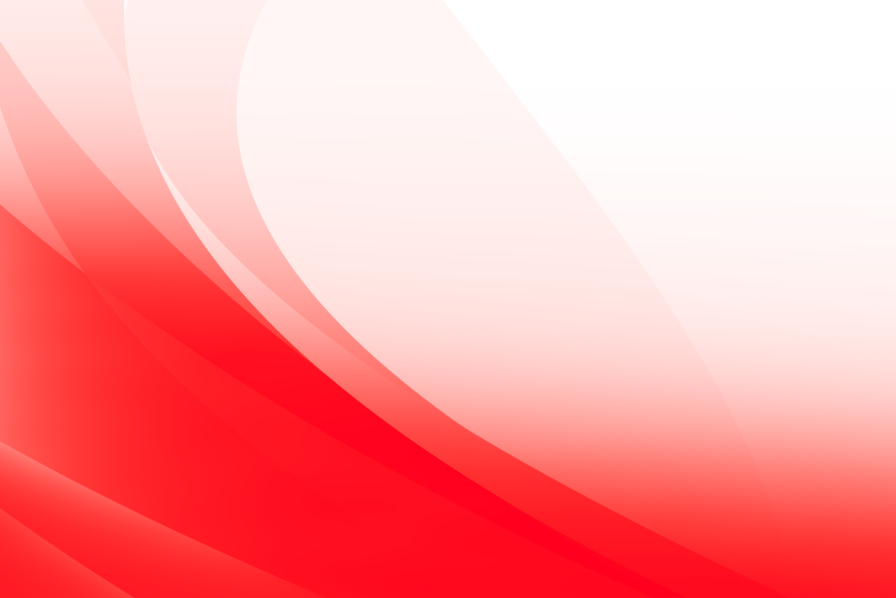
Reproduce this background procedurally as a Shadertoy shader.

```glsl
#define GRAIN_AMOUNT 0.018
#define GRAIN_SCALE vec2(5.0, 16.0)
#define DEEP_BLUE 0.12
#define VEIL_TINT 0.035
#define FOLD_LIFT 0.09
#define BODY_GLOW 0.36
#define RIBBON_GLOW 0.42

vec2 hashGradient(vec2 cell) {
    vec2 h = vec2(dot(cell, vec2(127.1, 311.7)), dot(cell, vec2(269.5, 183.3)));
    return 2.0 * fract(sin(h) * 43758.5) - 1.0;
}

float gradientNoise(vec2 p) {
    vec2 i = floor(p), f = fract(p);
    vec2 s = f * f * (3.0 - 2.0 * f);
    vec2 e = vec2(0.0, 1.0);
    float low = mix(dot(hashGradient(i), f),
                    dot(hashGradient(i + e.yx), f - e.yx), s.x);
    float high = mix(dot(hashGradient(i + e.xy), f - e.xy),
                     dot(hashGradient(i + e.yy), f - e.yy), s.x);
    return mix(low, high, s.y);
}

// Horizontal place of a cubic edge at a given depth below the top
float edgeAt(float depth, vec4 k) {
    return k.x + depth * (k.y + depth * (k.z + depth * k.w));
}

// Smooth coverage of the area left of an edge
float leftOf(float x, float edge) {
    float d = edge - x;
    return clamp(0.5 + d / max(fwidth(d), 1e-5), 0.0, 1.0);
}

// Falls from one to zero around a middle depth
float fade(float depth, float middle, float width) {
    return 1.0 / (1.0 + exp((depth - middle) / width));
}

// Red to white, warmer in the middle tones
vec3 redRamp(float w) {
    w = clamp(w, 0.0, 1.0);
    float blue = w + DEEP_BLUE * pow(1.0 - w, 8.0) - 0.1 * w * (1.0 - w);
    return vec3(1.0, w, blue);
}

void mainImage(out vec4 fragColor, in vec2 fragCoord) {
    vec2 uv = fragCoord / iResolution.xy;
    float x = uv.x * 1.5;
    float depth = 1.0 - uv.y;

    // Sweeping edges, from right to left
    float veil   = edgeAt(depth, vec4(0.742, 0.766, 0.082, -0.262));
    float outer  = edgeAt(depth, vec4(0.447, -0.543, 1.459, -0.076));
    float sliver = edgeAt(depth, vec4(0.214, -0.221, 1.610, -0.279));
    float inner  = edgeAt(depth, vec4(0.208, -0.032, 0.803, 0.172));
    float shade  = edgeAt(depth, vec4(-0.042, 0.573, 0.580, 0.0));
    float fold   = edgeAt(depth, vec4(-0.040, 0.137, 0.443, 0.283));
    float body   = edgeAt(depth, vec4(-0.333, 0.817, 0.382, 0.228));
    float ribbon = edgeAt(depth, vec4(-0.702, 0.112, 1.137, 0.0));
    float corner = edgeAt(depth, vec4(-0.663, 0.168, 0.720, 0.0));
    float crease = 0.137 + 0.6 * depth;
    float inFold = leftOf(x, fold);

    // Pale open field with a faint veil
    float tone = fade(depth - 0.06 * (x - 1.0), 0.78, 0.09);
    tone -= 0.03 * smoothstep(0.1, 0.5, depth);
    tone -= VEIL_TINT * leftOf(x, veil) * smoothstep(1.1, 0.3, depth);

    // Upper bands
    tone = mix(tone, 0.97 * fade(depth, 0.60, 0.17), leftOf(x, outer));
    tone = mix(tone, 0.98 * fade(depth, 0.62, 0.12), leftOf(x, max(sliver, inner)));
    float pinkBand = 0.92 * fade(depth, 0.42, 0.12) + 0.03 * leftOf(x, crease);
    tone = mix(tone, pinkBand, leftOf(x, inner));
    float darkBand = 0.82 * fade(depth, 0.38, 0.09) + FOLD_LIFT * inFold;
    tone = mix(tone, darkBand, leftOf(x, min(shade, inner)));

    // Red body, lit from the left
    float bodyTone = 0.03 + BODY_GLOW * exp(-x / 0.2);
    bodyTone += 0.035 * (1.0 - inFold) * smoothstep(1.0, 0.4, depth);
    tone = mix(tone, bodyTone, leftOf(x, body));

    // Lower ribbon and corner
    float ribbonTone = 0.08 + RIBBON_GLOW * exp(-max(ribbon - x, 0.0) / 0.12)
                     * max(1.0 - x / 0.55, 0.0);
    tone = mix(tone, ribbonTone, leftOf(x, ribbon));
    float cornerTone = 0.09 + 0.16 * exp(-max(corner - x, 0.0) / 0.08);
    tone = mix(tone, cornerTone, leftOf(x, corner));

    // Soft cloudy grain, strongest in the middle tones
    float grain = gradientNoise(vec2(x, depth) * GRAIN_SCALE);
    tone += GRAIN_AMOUNT * grain * (1.0 - tone * tone);

    fragColor = vec4(redRamp(tone), 1.0);
}
```
